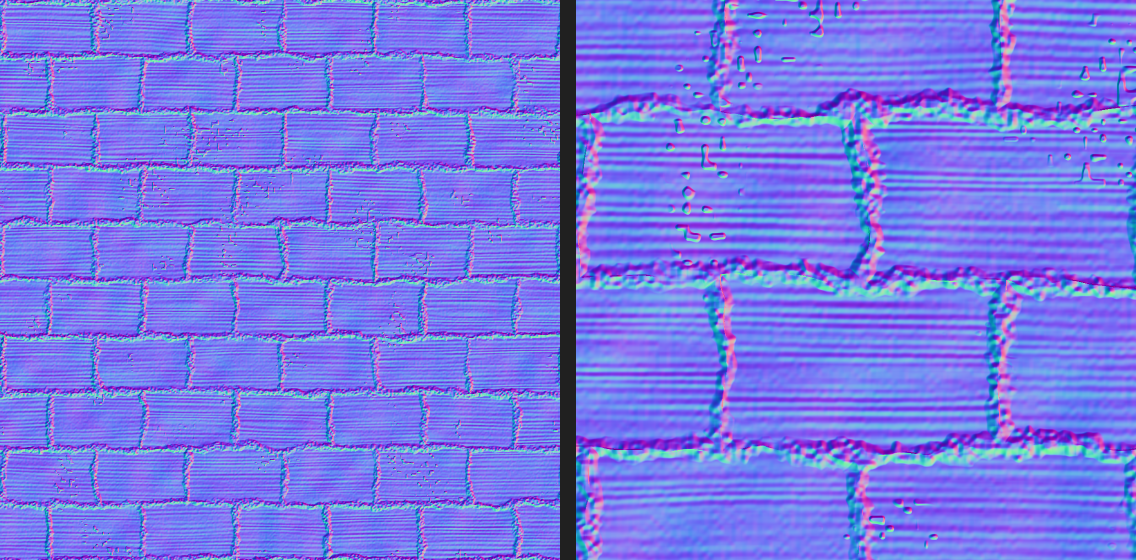
Left, the full canvas; right, a detail of the centre.
Reproduce this texture map procedurally as a WebGL 2 fragment shader.

```glsl
#version 300 es
precision highp float;
// Tangent-space normal map of a running-bond wall of combed, ridged bricks.
uniform vec2 u_resolution;
out vec4 outColor;

// Layout, in canvas units
const vec2 GRID = vec2(6.0, 10.0);      // bricks across and down
const float BOND_SHIFT = 0.005;         // sideways shift of all joints
const vec2 MEANDER = vec2(0.009, 0.010);// wander of the joint lines
const float EDGE_CHIP = 0.008;          // unevenness of the joint width
const float JOINT_START = 0.0005;       // distance where the edge begins to rise
const float JOINT_END = 0.0075;         // distance where the face is reached

// Relief heights, in canvas units
const float JOINT_DEPTH = 0.0048;
const float COMB_FREQ = 142.0;          // comb lines over the canvas height
const float COMB_HEIGHT = 0.00042;
const float COMB_DRIFT = 1.3;           // uneven spacing of the comb lines
const float SCRATCH_FREQ = 260.0;
const float SCRATCH_HEIGHT = 0.0013;
const float RIDGE_TILT = 0.05;
const float MORTAR_GRAIN = 0.0042;
const float FACE_GRAIN = 0.0005;
const float GRAIN_FREQ = 310.0;
const float PIT_FREQ = 190.0;
const float PIT_DEPTH = 0.0035;

// Normal encoding
const float SLOPE_STEP = 0.0007;
const vec3 ENCODE_BASE = vec3(0.475, 0.475, 0.50);
const vec3 ENCODE_SCALE = vec3(0.50, 0.50, 0.46);
const float TAU = 6.28319;

float hash(vec2 p) {
    return fract(sin(dot(p, vec2(127.1, 311.7))) * 43758.5453);
}

// Value noise that repeats after the given number of cells
float noise(vec2 p, vec2 period, float seed) {
    vec2 i = floor(p);
    vec2 f = smoothstep(0.0, 1.0, p - i);
    vec2 a = mod(i, period) + seed;
    vec2 b = mod(i + 1.0, period) + seed;
    return mix(mix(hash(a), hash(vec2(b.x, a.y)), f.x),
               mix(hash(vec2(a.x, b.y)), hash(b), f.x), f.y);
}

float tiledNoise(vec2 uv, float freq, float seed) {
    return noise(uv * freq, vec2(freq), seed) - 0.5;
}

// Rare ragged pits, gathered in patches
float pits(vec2 uv) {
    float patchMask = smoothstep(0.24, 0.36, tiledNoise(uv, 17.0, 61.0));
    return patchMask * smoothstep(0.22, 0.38, tiledNoise(uv, PIT_FREQ, 67.0));
}

// Parallel comb lines of uneven spacing, with finer scratches between them
float combRelief(vec2 p, float seed) {
    vec2 period = vec2(997.0);
    float drift = noise(p * vec2(5.0, 62.0) + 50.0, period, seed);
    float strength = mix(0.55, 1.3, noise(p * vec2(9.0, 90.0) + 80.0, period, seed));
    float lines = sin(TAU * (p.y * COMB_FREQ + COMB_DRIFT * drift));
    float scratches = noise(p * vec2(12.0, SCRATCH_FREQ) + 120.0, period, seed);
    return lines * strength * COMB_HEIGHT + scratches * SCRATCH_HEIGHT;
}

float wallHeight(vec2 uv) {
    // Wandering joint lines
    vec2 warp = vec2(tiledNoise(uv, 20.0, 3.0), tiledNoise(uv, 18.0, 17.0));
    warp += 0.4 * vec2(tiledNoise(uv, 80.0, 29.0), tiledNoise(uv, 70.0, 41.0));
    vec2 wall = uv + warp * MEANDER - vec2(BOND_SHIFT, 0.0);
    // Staggered brick cells
    float row = floor(wall.y * GRID.y);
    float stagger = 0.5 * (1.0 - mod(row, 2.0));
    float column = floor(wall.x * GRID.x - stagger);
    vec2 id = mod(vec2(column, row), GRID);
    vec2 center = (vec2(column + stagger, row) + 0.5) / GRID;
    float seed = floor(hash(id + 0.7) * 200.0);
    // Chipped, crumbling edges whose depth fades in and out
    vec2 inset = 0.5 / GRID - abs(wall - center);
    float chip = 0.9 * tiledNoise(uv, 38.0, seed) + 0.5 * tiledNoise(uv, 120.0, seed)
        + 0.45 * tiledNoise(uv, 290.0, seed);
    float face = smoothstep(JOINT_START, JOINT_END, min(inset.x, inset.y) + chip * EDGE_CHIP);
    float depth = JOINT_DEPTH * mix(0.35, 1.65, tiledNoise(uv, 26.0, 83.0) + 0.5);
    // Comb lines, tilted and worn differently on each brick
    vec2 comb = uv - center;
    comb.y += comb.x * RIDGE_TILT * (hash(id + 9.2) - 0.5);
    comb.y += 0.0012 * tiledNoise(uv, 14.0, 53.0);
    float relief = combRelief(comb, seed) * mix(0.75, 1.15, hash(id + 2.6));
    // Crumbly mortar and fine grain
    float grain = tiledNoise(uv, GRAIN_FREQ, 11.0) + 0.6 * tiledNoise(uv, 140.0, 13.0);
    float grainHeight = mix(MORTAR_GRAIN, FACE_GRAIN, face);
    return face * (depth + relief - pits(uv) * PIT_DEPTH) + grain * grainHeight;
}

vec3 encodedNormal(vec2 uv) {
    float h = wallHeight(uv);
    float right = wallHeight(uv + vec2(SLOPE_STEP, 0.0));
    float above = wallHeight(uv + vec2(0.0, SLOPE_STEP));
    vec3 normal = normalize(vec3(right - h, h - above, SLOPE_STEP));
    return ENCODE_BASE + ENCODE_SCALE * normal;
}

void main() {
    // Average four samples per pixel to smooth edges
    vec3 color = vec3(0.0);
    for (int i = 0; i < 4; i++) {
        vec2 offset = vec2(i % 2, i / 2) * 0.5 - 0.25;
        color += encodedNormal((gl_FragCoord.xy + offset) / u_resolution);
    }
    outColor = vec4(color * 0.25, 1.0);
}
```
